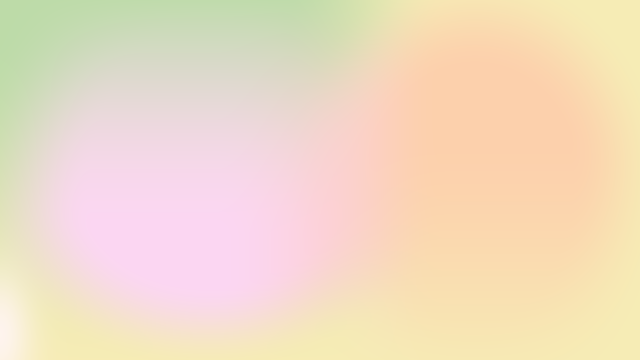
A Shadertoy shader for this background:

```glsl
// Soft pastel mesh gradient: a green-to-yellow ground with a pale corner,
// a pink glow at lower left and a peach glow at right.
// Each glow is a blurred ellipse with its own upper and lower radius.

// Blurred ellipse: 1 inside, 0 outside; radii are (side, upper, lower)
float glow(vec2 p, vec2 center, vec3 radii, float inner, float outer) {
    vec2 d = p - center;
    // The two halves share a tangent at the center line, so no seam shows
    d /= vec2(radii.x, d.y > 0.0 ? radii.y : radii.z);
    return 1.0 - smoothstep(inner, outer, length(d));
}

void mainImage(out vec4 fragColor, in vec2 fragCoord) {
    vec2 uv = fragCoord / iResolution.xy;
    vec2 p = uv * vec2(16.0 / 9.0, 1.0);

    vec3 green  = vec3(0.74, 0.86, 0.66);
    vec3 yellow = vec3(0.965, 0.925, 0.71);
    vec3 cream  = vec3(0.995, 0.955, 0.93);
    vec3 pink   = vec3(0.985, 0.84, 0.95);
    vec3 rose   = vec3(0.99, 0.815, 0.82);
    vec3 peach  = vec3(0.99, 0.815, 0.675);

    // Ground: green at upper left, yellow at right and below
    float greenness = (1.0 - smoothstep(0.44, 0.70, uv.x))
                    * smoothstep(-0.05, 0.9, uv.y);
    vec3 color = mix(yellow, green, greenness);

    // Pale lower left corner
    vec2 corner = (p - vec2(0.0, 0.07)) / vec2(0.09, 0.18);
    color = mix(color, cream, exp(-dot(corner, corner)));

    // Pink glow, thinning upward and turning rose toward the peach
    float rise = clamp((uv.y - 0.35) / 0.67, 0.0, 1.0);
    float pinkness = glow(p, vec2(0.58, 0.45), vec3(0.55, 0.80, 0.40), 0.6, 1.2);
    pinkness *= 1.0 - pow(rise, 1.6);
    color = mix(color, mix(pink, rose, smoothstep(0.6, 1.05, p.x)), pinkness);

    // Peach glow with a rose left rim, fading toward the bottom
    float warmth = glow(p, vec2(1.32, 0.51), vec3(0.41, 0.45, 0.60), 0.65, 1.3);
    warmth *= smoothstep(-0.2, 0.65, uv.y);
    color = mix(color, mix(rose, peach, smoothstep(0.9, 1.22, p.x)), warmth);

    fragColor = vec4(color, 1.0);
}
```
